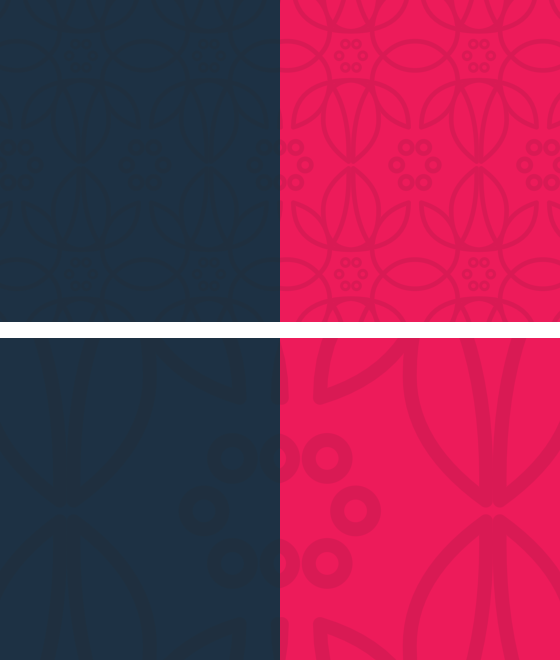
Top: the whole. Bottom: its middle third, enlarged.
A WebGL 1 fragment shader for this pattern:

```glsl
precision highp float;
// Two flat panels, navy and pink, overlaid with a tonal lattice of interlaced petals and rings.

uniform vec2 u_resolution;

// Lengths are in design units: the canvas is CANVAS_WIDTH units wide.
#define CANVAS_WIDTH 768.0
#define CELL vec2(175.5, 299.5)
#define LEFT_FLOWER vec2(111.0, 76.5)
#define RIGHT_FLOWER vec2(481.3, 76.5)
#define STROKE 6.4
#define SMALL_STROKE 4.2
#define NAVY vec3(0.112, 0.192, 0.266)
#define NAVY_LINE vec3(0.121, 0.186, 0.247)
#define PINK vec3(0.93, 0.104, 0.353)
#define PINK_LINE vec3(0.852, 0.10, 0.33)

float segmentDistance(vec2 p, vec2 a, vec2 b) {
  vec2 ab = b - a;
  vec2 ap = p - a;
  return length(ap - ab * clamp(dot(ap, ab) / dot(ab, ab), 0.0, 1.0));
}

// Distance to a quadratic curve, followed in short chords.
float curveDistance(vec2 p, vec2 a, vec2 control, vec2 b) {
  float nearest = 1e5;
  vec2 previous = a;
  for (int i = 1; i <= 14; i++) {
    float t = float(i) / 14.0;
    vec2 next = mix(mix(a, control, t), mix(control, b, t), t);
    nearest = min(nearest, segmentDistance(p, previous, next));
    previous = next;
  }
  return nearest;
}

// One quadrant of the petals; folding supplies the other three.
float petalDistance(vec2 q) {
  vec2 sideTip = vec2(44.0, 0.0);
  vec2 waist = vec2(29.0, 36.0);
  vec2 leafTip = vec2(79.0, 98.0);
  vec2 crown = vec2(0.0, 33.5);
  vec2 belly = vec2(38.0, 88.0);
  vec2 longTip = vec2(3.2, 145.0);

  // Side petal, flowing through its tip into the leaf.
  float d = curveDistance(q, sideTip, vec2(62.0, 20.0), vec2(0.5 * CELL.x, 20.0));
  d = min(d, curveDistance(q, sideTip, vec2(29.0, 14.0), waist));
  d = min(d, curveDistance(q, waist, vec2(32.0, 84.0), leafTip));
  d = min(d, curveDistance(q, leafTip, vec2(79.0, 34.0), crown));

  // Long petal, outer then inner edge.
  d = min(d, curveDistance(q, crown, vec2(38.0, 36.0), belly));
  d = min(d, curveDistance(q, belly, vec2(38.0, 120.0), longTip));
  return min(d, curveDistance(q, longTip, vec2(1.0, 75.0), waist));
}

// Six rings around the origin, in folded coordinates.
float ringCluster(vec2 q, vec2 diagonal, float side, float radius) {
  float toCentre = min(length(q - diagonal), length(q - vec2(side, 0.0)));
  return abs(toCentre - radius);
}

float strokeMask(float d, float width, float pixel) {
  return 1.0 - smoothstep(-0.75 * pixel, 0.75 * pixel, d - 0.5 * width);
}

float lattice(vec2 p, float pixel) {
  // Repeat the cell about each flower and fold it to a quadrant.
  vec2 q = abs(mod(p + 0.5 * CELL, CELL) - 0.5 * CELL);
  vec2 corner = 0.5 * CELL - q;

  float bold = min(petalDistance(q), ringCluster(corner, vec2(12.0, 24.0), 25.0, 8.4));
  float fine = ringCluster(q, vec2(7.6, 16.0), 16.2, 5.2);
  return max(strokeMask(bold, STROKE, pixel), strokeMask(fine, SMALL_STROKE, pixel));
}

void main() {
  float pixel = CANVAS_WIDTH / u_resolution.x;
  vec2 p = vec2(gl_FragCoord.x, u_resolution.y - gl_FragCoord.y) * pixel;

  // Each panel carries its own alignment of the lattice.
  float seam = 0.5 * CANVAS_WIDTH;
  vec2 flower = p.x < seam ? LEFT_FLOWER : RIGHT_FLOWER;
  float ink = lattice(p - flower, pixel);

  float right = smoothstep(-0.5 * pixel, 0.5 * pixel, p.x - seam);
  vec3 color = mix(mix(NAVY, NAVY_LINE, ink), mix(PINK, PINK_LINE, ink), right);
  gl_FragColor = vec4(color, 1.0);
}
```
